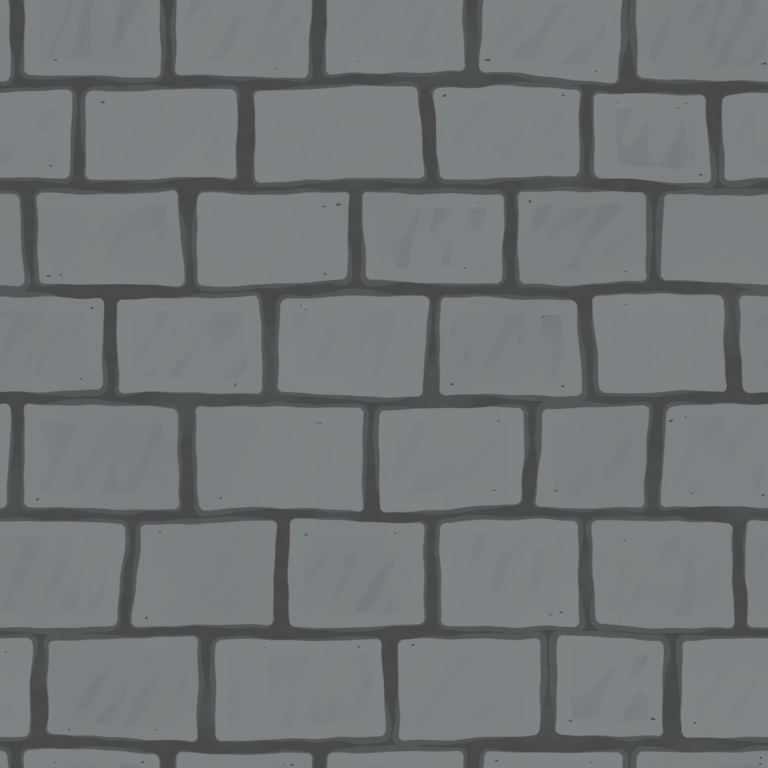
A WebGL 1 fragment shader for this texture:

```glsl
precision highp float;
// A painted stone wall: seven staggered courses of five uneven bricks, seamless on all sides.
// Formulas place the courses and joints; each brick is a wobbly rounded box with faint
// brush strokes and a few specks, set in dark mortar glazed lighter along its edges.

uniform vec2 u_resolution;

vec2 hash2(vec2 p) {
    return fract(sin(vec2(dot(p, vec2(127.1, 311.7)), dot(p, vec2(269.5, 183.3)))) * 4375.85);
}

float corner(vec2 cell, vec2 offset, float period) {
    float angle = 6.2832 * hash2(mod(cell, period) + 0.37).x;
    return dot(vec2(cos(angle), sin(angle)), offset);
}

// Gradient noise that repeats after a whole number of cells.
float noise(vec2 p, float period) {
    vec2 i = floor(p), f = fract(p), e = vec2(1.0, 0.0);
    vec2 u = f * f * f * (f * (f * 6.0 - 15.0) + 10.0);
    return mix(mix(corner(i, f, period), corner(i + e, f - e, period), u.x),
               mix(corner(i + e.yx, f - e.yx, period), corner(i + 1.0, f - 1.0, period), u.x), u.y);
}

// Height of a bed joint, measured down from the top; middle courses vary in depth.
float bedJoint(float row) {
    return row / 7.0 - 0.03 - 0.011 * (1.0 - cos(row * 6.2832 / 7.0));
}

// Position of an upright joint: alternate courses shift, and brick lengths swell and shrink.
float uprightJoint(float row, float k) {
    float r = mod(row, 7.0);
    float stagger = 0.0234 + 0.0104 * r + 0.098 * mod(r, 2.0) + 0.009 * sin(1.1 * r - 0.6);
    float swell = 0.018 + 0.0195 * cos(2.5 * r - 9.5);
    return 0.2 * k + stagger + swell * cos(1.2566 * (k - 2.6));
}

float roundedBox(vec2 p, vec2 halfSize, float radius) {
    vec2 q = abs(p) - halfSize + radius;
    return length(max(q, 0.0)) + min(max(q.x, q.y), 0.0) - radius;
}

void main() {
    vec2 uv = gl_FragCoord.xy / u_resolution;
    float aa = 1.0 / min(u_resolution.x, u_resolution.y);
    vec2 p = vec2(uv.x, 1.0 - uv.y);

    // Hand-drawn wobble, broad and fine
    vec2 q = p;
    q += 0.009 * vec2(noise(p * 5.0, 5.0), noise(p * 5.0 + vec2(2.0, 3.0), 5.0));
    q += 0.0035 * vec2(noise(p * 23.0, 23.0), noise(p * 23.0 + vec2(7.0, 11.0), 23.0));

    // Find the course, then the brick within it
    float row = 0.0, column = 0.0;
    for (int i = 0; i < 8; i++) {
        if (q.y >= bedJoint(float(i))) row = float(i);
    }
    for (int i = -1; i < 6; i++) {
        if (q.x >= uprightJoint(row, float(i))) column = float(i);
    }
    vec2 id = vec2(mod(column, 5.0), mod(row, 7.0)) + 1.0;

    // Brick outline with uneven gaps and slightly skewed sides
    vec2 gap = vec2(0.0103, 0.0088);
    vec2 low = vec2(uprightJoint(row, column), bedJoint(row));
    vec2 high = vec2(uprightJoint(row, column + 1.0), bedJoint(row + 1.0));
    low += gap * (0.8 + 0.4 * hash2(id));
    high -= gap * (0.8 + 0.4 * hash2(id + 17.0));
    vec2 halfSize = 0.5 * (high - low);
    vec2 local = q - 0.5 * (low + high);
    vec2 unit = clamp(local / halfSize, -1.2, 1.2);
    vec2 skewed = local + unit.yx * (hash2(id + 31.0) - 0.5) * 0.005
                + unit.x * unit.y * (hash2(id + 43.0) - 0.5) * 0.004;
    float d = roundedBox(skewed, halfSize, 0.008);

    // Mortar: dark core, translucent lighter strokes beside the bricks
    float stroke = 0.0038 + 0.012 * noise(p * 9.0, 9.0) + 0.003 * noise(p * 31.0, 31.0);
    float glaze = 1.0 - smoothstep(-aa, aa, d - stroke);
    float veil = smoothstep(0.12, 0.4, noise(p * 7.0 + 3.0, 7.0));
    vec3 mortar = mix(vec3(0.285, 0.287, 0.287), vec3(0.33, 0.35, 0.35), max(0.85 * glaze, 0.5 * veil));
    mortar += 0.012 * noise(p * vec2(40.0, 80.0), 40.0);

    // Brick face: soft mottling, an inner wash and slanted brush marks
    vec3 stone = vec3(0.487, 0.504, 0.51) + 0.012 * (hash2(id + 5.0).x - 0.5);
    stone += 0.012 * noise(p * 6.0, 6.0);
    float inner = 1.0 - smoothstep(-0.021, -0.017, d + 0.008 * noise(local * 30.0 + id, 64.0));
    float slant = local.x + local.y * (0.2 + 0.5 * hash2(id + 9.0).x);
    float brush = noise(vec2(slant * 42.0, local.y * 13.0) + id * 5.0, 64.0);
    float wash = 0.25 + smoothstep(0.08, 0.16, brush) + 0.6 * smoothstep(0.26, 0.32, brush);
    stone -= inner * wash * vec3(0.017, 0.016, 0.014) * hash2(id + 13.0).y;

    // Specks scattered near the brick borders
    for (int i = 0; i < 4; i++) {
        vec2 seed = id * 3.0 + float(i) * 19.0;
        vec2 h = hash2(seed), t = hash2(seed + 7.0);
        vec2 spot = sign(h - 0.5) * mix(vec2(0.4, 0.65), vec2(0.88), t) * halfSize;
        vec2 away = (local - spot) * vec2(0.6 + 0.6 * t.y, 1.4);
        float size = 0.0008 + 0.0014 * t.x * t.x + 0.0012 * noise(local * 300.0, 64.0);
        float speck = 1.0 - smoothstep(-aa, aa, length(away) - size);
        stone = mix(stone, vec3(0.27, 0.28, 0.28), 0.85 * speck * step(0.45, fract(h.x * 9.0)));
    }

    float brick = 1.0 - smoothstep(-aa, aa, d);
    gl_FragColor = vec4(mix(mortar, stone, brick), 1.0);
}
```
